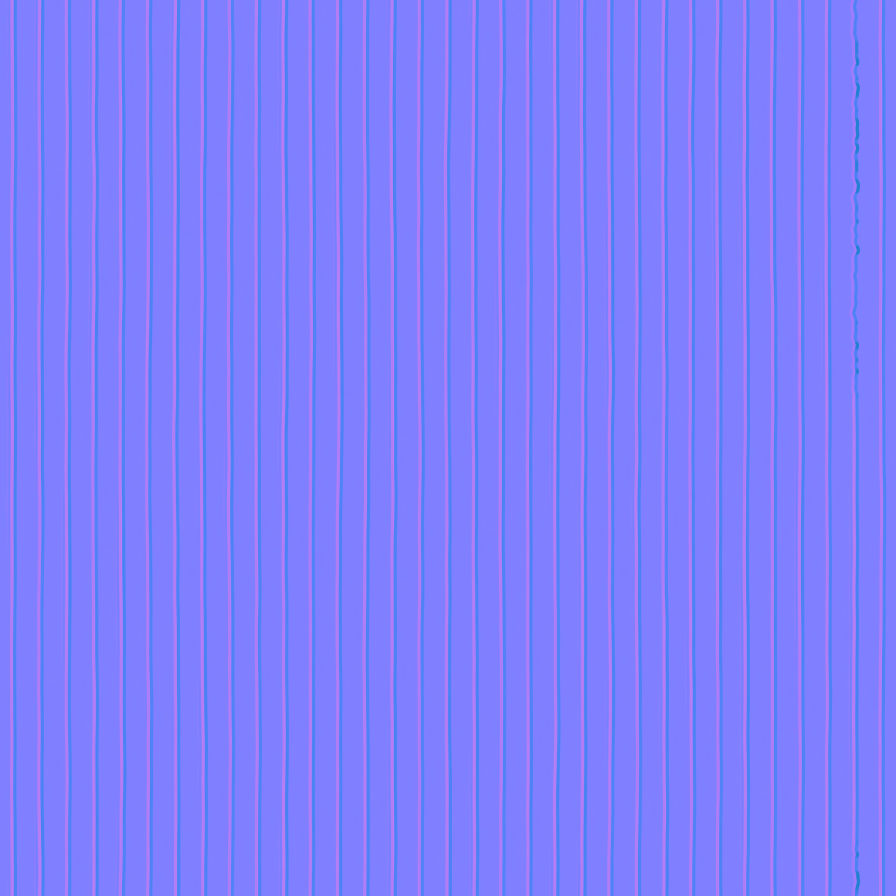
Give the GLSL for this texture map, as a WebGL 1 fragment shader.

```glsl
precision highp float;

uniform vec2 u_resolution;

#define PLANKS 33.0
#define GROOVE_SLOPE 0.39
#define WALL_OFFSET 0.058
#define WALL_HALF_WIDTH 0.058
#define WOBBLE 0.07
#define JITTER 0.03
#define GRAIN 0.02
#define SCRATCH_SLOPE 0.07
#define WORN_GROOVE 31.0
#define WORN_CENTER 0.81
#define WORN_REACH 0.26
#define CHIP_COLOR vec3(0.14, 0.50, 0.82)

vec2 gradient(vec2 cell, vec2 period) {
  cell = mod(cell, period);
  float angle = 6.28319 * fract(sin(dot(cell, vec2(127.1, 311.7))) * 43758.5);
  return vec2(cos(angle), sin(angle));
}

// Gradient noise that wraps after a whole number of cells
float wrappedNoise(vec2 p, vec2 period) {
  vec2 i = floor(p);
  vec2 f = p - i;
  vec2 u = f * f * f * (f * (f * 6.0 - 15.0) + 10.0);
  vec2 e = vec2(1.0, 0.0);
  float a = dot(gradient(i, period), f);
  float b = dot(gradient(i + e.xy, period), f - e.xy);
  float c = dot(gradient(i + e.yx, period), f - e.yx);
  float d = dot(gradient(i + e.xx, period), f - e.xx);
  return mix(mix(a, b, u.x), mix(c, d, u.x), u.y);
}

// Soft-edged vertical band around zero
float band(float x, float halfWidth, float blur) {
  return 1.0 - smoothstep(halfWidth - blur, halfWidth + blur, abs(x));
}

void main() {
  vec2 uv = gl_FragCoord.xy / u_resolution;
  float across = uv.x * PLANKS;
  float id = floor(across);
  float blur = max(0.5 * PLANKS / u_resolution.x, 0.025);

  // Hand-laid grooves: slow shared drift plus fine jitter
  float drift = wrappedNoise(vec2(id / PLANKS * 7.0, uv.y * 3.0), vec2(7.0, 3.0));
  float fine = wrappedNoise(vec2(id + 0.5, uv.y * 14.0), vec2(PLANKS, 14.0));
  float d = fract(across) - 0.5 - WOBBLE * drift - JITTER * fine;

  // Ragged wear along one groove
  float wornDistance = abs(fract(uv.y - WORN_CENTER + 0.5) - 0.5);
  float worn = (1.0 - step(0.5, abs(id - WORN_GROOVE)))
             * (1.0 - smoothstep(WORN_REACH - 0.03, WORN_REACH, wornDistance));
  float chip = wrappedNoise(vec2(id + 0.5, uv.y * 90.0), vec2(PLANKS, 90.0));
  d -= worn * chip * 0.12;

  // Opposed groove walls
  float depth = GROOVE_SLOPE * (1.0 + 0.2 * wrappedNoise(
    vec2(id + 0.5, uv.y * 5.0), vec2(PLANKS, 5.0)));
  float leftWall = band(d + WALL_OFFSET, WALL_HALF_WIDTH, blur);
  float rightWall = band(d - WALL_OFFSET, WALL_HALF_WIDTH, blur);
  vec2 slope = vec2(depth * (leftWall * (1.0 - 0.4 * worn) - rightWall), 0.0);
  slope.y = 0.02 * (rightWall - leftWall);

  // Faint scratches beside some grooves
  float scratch = wrappedNoise(vec2(id + 0.5, uv.y * 4.0 + 0.5), vec2(PLANKS, 4.0));
  slope.x += SCRATCH_SLOPE * smoothstep(0.1, 0.4, scratch)
           * (band(d + 0.23, 0.03, blur) - band(d + 0.17, 0.03, blur));

  // Subtle vertical grain
  vec2 grainPeriod = vec2(132.0, 40.0);
  vec2 grainPoint = uv * grainPeriod;
  slope += GRAIN * vec2(wrappedNoise(grainPoint, grainPeriod),
                       0.6 * wrappedNoise(grainPoint + 17.5, grainPeriod));

  vec3 normal = vec3(slope, sqrt(max(0.0, 1.0 - dot(slope, slope))));
  vec3 color = normal * 0.5 + 0.5;
  color = mix(color, CHIP_COLOR, worn * rightWall * smoothstep(-0.1, 0.2, chip));
  gl_FragColor = vec4(color, 1.0);
}
```
